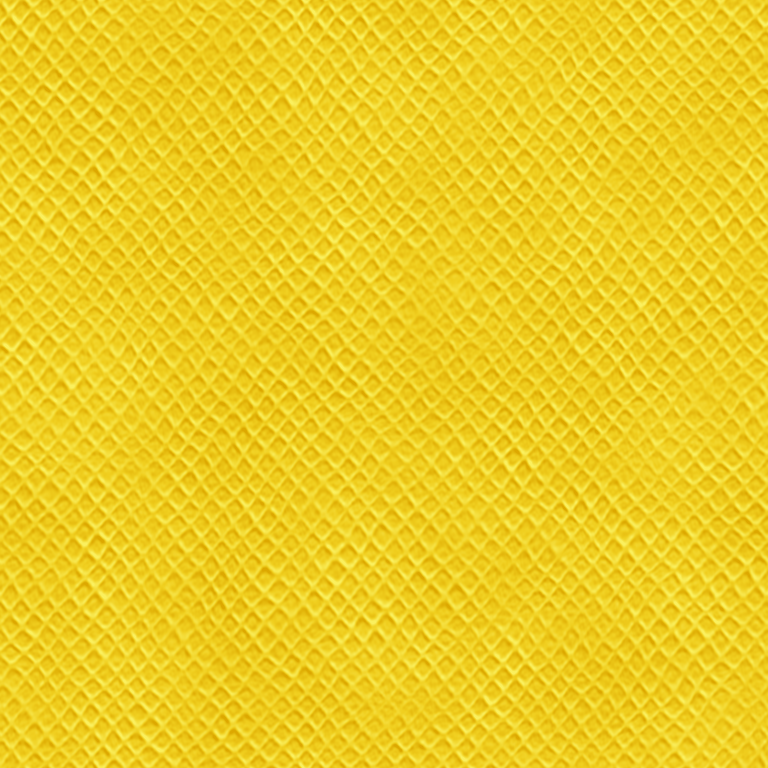
This texture is drawn by a Shadertoy shader. Its source:

```glsl
// Yellow embossed sheet: a net of raised diamond ridges, 33 across and 27 down.
// A height field (ridges, cell bumps, grain) is lit from above by finite
// differences; slow gradient noise bends the net and wears parts of it down.

const vec2 CELLS = vec2(33.0, 27.0);
const float ROW_CLIMB = 2.0; // whole cells that a row rises across the canvas
const vec2 LIGHT_DIR = vec2(0.25, 0.97);
const float RIDGE_WIDTH = 0.135;
const float SLOPE_STEP = 0.06;

const vec3 SHADOW = vec3(0.865, 0.66, 0.0);
const vec3 BASE = vec3(0.94, 0.81, 0.12);
const vec3 HIGHLIGHT = vec3(0.98, 0.94, 0.37);

// Unit gradient of a lattice corner, from an integer hash
vec2 cornerGradient(vec2 corner, vec2 period, uint seed) {
    uvec2 c = uvec2(mod(corner, period));
    uint h = c.x * 1597u + c.y * 51749u + seed * 7919u;
    h = (h ^ (h >> 15)) * 739397u;
    h = (h ^ (h >> 13)) * 374761u;
    h ^= h >> 16;
    float angle = float(h & 65535u) * 6.28319 / 65536.0;
    return vec2(cos(angle), sin(angle));
}

// Gradient noise that wraps after a whole number of lattice steps
float gradientNoise(vec2 p, vec2 period, uint seed) {
    vec2 i = floor(p);
    vec2 f = p - i;
    vec2 u = f * f * f * (f * (f * 6.0 - 15.0) + 10.0);
    vec2 right = vec2(1.0, 0.0);
    vec2 up = vec2(0.0, 1.0);
    float a = dot(cornerGradient(i, period, seed), f);
    float b = dot(cornerGradient(i + right, period, seed), f - right);
    float c = dot(cornerGradient(i + up, period, seed), f - up);
    float d = dot(cornerGradient(i + 1.0, period, seed), f - 1.0);
    return mix(mix(a, b, u.x), mix(c, d, u.x), u.y);
}

// Noise over the unit canvas with the given number of lattice steps
float canvasNoise(vec2 uv, float steps, uint seed) {
    return gradientNoise(uv * steps, vec2(steps), seed);
}

float smoothMin(float a, float b, float k) {
    float h = max(k - abs(a - b), 0.0) / k;
    return min(a, b) - 0.25 * h * h * k;
}

// Distance to the nearest diagonal, with rounded cell corners
float netDistance(vec2 p) {
    vec2 diagonals = vec2(p.x + p.y, p.x - p.y);
    vec2 d = 0.5 - abs(fract(diagonals) - 0.5);
    return max(smoothMin(d.x, d.y, 0.26), 0.0);
}

float ridgeProfile(float dist, float width) {
    return exp(-dist * dist / (width * width));
}

// Relief in cell units: worn ridges, a low bump in each cell, and grain
float reliefHeight(vec2 p, float wear) {
    float dist = netDistance(p);
    float ridge = ridgeProfile(dist, RIDGE_WIDTH);
    float bump = smoothstep(0.22, 0.38, dist);
    float coarse = gradientNoise(p * 3.0, CELLS * 3.0, 11u);
    float fine = gradientNoise(p * 6.0, CELLS * 6.0, 12u);
    return ridge * wear + 0.15 * bump + 0.42 * coarse + 0.22 * fine;
}

// Shadow to highlight ramp
vec3 sheetColor(float tone) {
    vec3 lower = mix(SHADOW, BASE, clamp((tone + 0.20) / 0.62, 0.0, 1.0));
    return mix(lower, HIGHLIGHT, clamp((tone - 0.42) / 0.75, 0.0, 1.0));
}

void mainImage(out vec4 fragColor, in vec2 fragCoord) {
    vec2 uv = fragCoord / iResolution.xy;

    // Tilt the rows and bend the net slightly
    vec2 slowBend = vec2(canvasNoise(uv, 4.0, 1u), canvasNoise(uv, 4.0, 2u));
    vec2 localBend = vec2(canvasNoise(uv, 17.0, 3u), canvasNoise(uv, 17.0, 4u));
    vec2 p = uv * CELLS + 0.35 * slowBend + 0.20 * localBend;
    p.y -= ROW_CLIMB * uv.x;

    // Uneven embossing depth
    float patches = canvasNoise(uv, 6.0, 5u);
    float spots = canvasNoise(uv, 19.0, 6u);
    float wear = clamp(0.92 + 0.45 * patches + 0.60 * spots, 0.42, 1.35);

    // Light the slopes from above, then lift the crests
    vec2 offset = LIGHT_DIR * SLOPE_STEP;
    float slope = reliefHeight(p - offset, wear) - reliefHeight(p + offset, wear);
    float crest = ridgeProfile(netDistance(p), RIDGE_WIDTH) * wear;
    float clouds = canvasNoise(uv, 5.0, 7u) + 0.6 * canvasNoise(uv, 11.0, 8u);

    float tone = 0.37 + 0.74 * slope + 0.17 * crest + 0.15 * clouds;
    fragColor = vec4(sheetColor(tone), 1.0);
}
```
